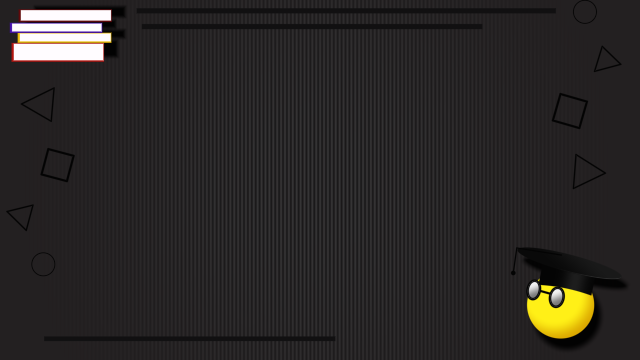
Reproduce this background procedurally as a WebGL 1 fragment shader.

```glsl
precision highp float;
// Dark pinstriped study backdrop: outlined shapes, bars, a book stack and a yellow ball in a graduation cap.
uniform vec2 u_resolution;

// Coordinates are percent of the canvas width, origin at the lower left.
const vec3 INK = vec3(0.012);
const vec3 BAR = vec3(0.065, 0.063, 0.067);
const vec3 PAPER = vec3(1.0, 0.99, 1.0);

mat2 rotation(float a) {
  return mat2(cos(a), -sin(a), sin(a), cos(a));
}

// Distance functions
float box(vec2 p, vec2 halfSize) {
  vec2 d = abs(p) - halfSize;
  return length(max(d, 0.0)) + min(max(d.x, d.y), 0.0);
}

float ellipse(vec2 p, vec2 radii) {
  float k = length(p / radii);
  return k * (k - 1.0) / max(length(p / (radii * radii)), 0.001);
}

float segment(vec2 p, vec2 a, vec2 b) {
  vec2 ab = b - a;
  return length(p - a - ab * clamp(dot(p - a, ab) / dot(ab, ab), 0.0, 1.0));
}

float triangleLine(vec2 p, vec2 a, vec2 b, vec2 c) {
  return min(segment(p, a, b), min(segment(p, b, c), segment(p, c, a)));
}

float squareLine(vec2 p, vec2 center, float halfSide, float angle) {
  return abs(box(rotation(angle) * (p - center), vec2(halfSide)));
}

float ringLine(vec2 p, vec2 center, float radius) {
  return abs(length(p - center) - radius);
}

// Coverage with a soft edge of the given width
float cover(float d, float soft) {
  return 1.0 - smoothstep(-0.5 * soft, 0.5 * soft, d);
}

vec3 backdrop(vec2 p) {
  float glow = 1.0 - smoothstep(4.0, 50.0, length((p - vec2(50.0, 27.0)) * vec2(1.0, 0.9)));
  float wave = cos(6.28318 * p.x / 0.61);
  vec3 base = vec3(0.137, 0.124, 0.128) + glow * vec3(0.018, 0.026, 0.026);
  return base + 0.055 * glow * wave;
}

vec3 bookShadow(vec3 col, vec2 p, vec2 center, vec2 halfSize) {
  float d = box(p - center - vec2(2.2, 0.55), halfSize);
  return mix(col, vec3(0.0), 0.95 * cover(d, 0.9));
}

vec3 book(vec3 col, vec2 p, vec2 center, vec2 halfSize, vec3 binding, float aa) {
  vec2 q = p - center;
  col = mix(col, binding, cover(box(q + vec2(0.12, 0.05), halfSize + vec2(0.22, 0.17)), aa));
  return mix(col, PAPER, cover(box(q, halfSize), aa));
}

vec3 lens(vec3 col, vec2 p, vec2 center, vec2 radii, float aa) {
  vec2 q = rotation(-0.18) * (p - center);
  float d = ellipse(q, radii);
  vec3 glass = vec3(mix(0.48, 0.95, smoothstep(-1.2, 1.1, q.y - 0.6 * q.x)));
  col = mix(col, glass, cover(d, aa));
  col = mix(col, INK, cover(abs(d) - 0.2, aa));
  return mix(col, vec3(0.5), 0.5 * cover(abs(d + 0.03) - 0.02, aa));
}

vec3 ball(vec3 col, vec2 p, vec2 center, float radius, float aa) {
  vec2 q = (p - center) / radius;
  col = mix(col, vec3(0.0), 0.95 * cover(length(p - center - vec2(1.0, -1.7)) - radius, 1.5));
  vec3 yellow = mix(vec3(1.0, 0.94, 0.09), vec3(0.86, 0.66, 0.0),
                    smoothstep(0.75, 1.35, length(q - vec2(-0.2, 0.28))));
  return mix(col, yellow, cover(length(p - center) - radius, aa));
}

vec3 cap(vec3 col, vec2 p, vec2 center, float aa) {
  vec2 q = rotation(-0.255) * (p - center);
  // Band below the board
  vec2 b = rotation(-0.2) * (p - center - vec2(-0.35, -2.3));
  b.y += 0.018 * b.x * b.x;
  vec3 cloth = vec3(0.015 + 0.1 * exp(-pow((b.x - 1.3) / 1.7, 2.0)));
  col = mix(col, cloth, cover(box(b, vec2(4.1, 1.5)) - 0.12, aa));
  // Board with a pale lower rim
  float d = ellipse(q, vec2(8.4, 1.35));
  vec3 top = vec3(mix(0.035, 0.1, smoothstep(-5.0, 7.0, q.x + 2.0 * q.y)));
  col = mix(col, top, cover(d, aa));
  float rim = cover(abs(d + 0.08) - 0.04, aa) * smoothstep(0.2, -0.5, q.y);
  col = mix(col, vec3(0.28), 0.6 * rim * smoothstep(-3.0, 6.0, q.x));
  // Cord and tassel
  vec2 corner = center + vec2(-8.25, 2.4);
  vec2 tip = center + vec2(-8.8, -1.5);
  float cord = min(segment(p, center + vec2(-1.3, 1.3), corner), segment(p, corner, tip)) - 0.1;
  return mix(col, INK, cover(min(cord, length(p - tip) - 0.36), aa));
}

void main() {
  float aa = 150.0 / u_resolution.x;
  vec2 p = gl_FragCoord.xy * 100.0 / u_resolution.x;
  vec3 col = backdrop(p);

  // Horizontal bars
  float bars = box(p - vec2(54.1, 54.56), vec2(32.75, 0.4));
  bars = min(bars, box(p - vec2(48.77, 52.1), vec2(26.6, 0.4)));
  bars = min(bars, box(p - vec2(29.65, 3.32), vec2(22.75, 0.36)));
  col = mix(col, BAR, cover(bars, aa));

  // Outlined shapes
  float thin = min(ringLine(p, vec2(91.4, 54.4), 1.8), ringLine(p, vec2(6.77, 14.95), 1.8)) - 0.06;
  float medium = triangleLine(p, vec2(1.1, 23.2), vec2(5.15, 24.2), vec2(4.1, 20.25));
  medium = min(medium, triangleLine(p, vec2(94.1, 49.0), vec2(97.0, 46.2), vec2(92.9, 45.1)));
  medium = min(medium, triangleLine(p, vec2(3.35, 40.0), vec2(8.45, 42.5), vec2(8.0, 37.3)));
  medium = min(medium, triangleLine(p, vec2(90.0, 32.1), vec2(94.6, 29.2), vec2(89.6, 26.8))) - 0.11;
  float bold = min(squareLine(p, vec2(9.0, 30.45), 2.05, -0.26),
                   squareLine(p, vec2(89.05, 38.9), 2.15, -0.28)) - 0.17;
  col = mix(col, INK, cover(min(thin, min(medium, bold)), aa));

  // Book stack
  vec2 b1 = vec2(10.3, 53.85), s1 = vec2(7.05, 0.82);
  vec2 b2 = vec2(8.88, 51.95), s2 = vec2(7.0, 0.62);
  vec2 b3 = vec2(10.2, 50.4), s3 = vec2(7.1, 0.62);
  vec2 b4 = vec2(9.15, 48.12), s4 = vec2(7.0, 1.3);
  col = bookShadow(col, p, b1, s1);
  col = bookShadow(col, p, b2, s2);
  col = bookShadow(col, p, b3, s3);
  col = bookShadow(col, p, b4, s4);
  col = book(col, p, b4, s4, vec3(0.7, 0.08, 0.06), aa);
  col = book(col, p, b3, s3, vec3(0.93, 0.74, 0.02), aa);
  col = book(col, p, b2, s2, vec3(0.27, 0.06, 0.68), aa);
  col = book(col, p, b1, s1, vec3(0.38, 0.03, 0.04), aa);

  // Ball, spectacles and cap
  vec2 capCenter = vec2(89.0, 15.1);
  vec2 shade = rotation(-0.255) * (p - capCenter - vec2(0.9, -1.5));
  col = mix(col, vec3(0.0), 0.9 * cover(ellipse(shade, vec2(8.3, 1.4)), 1.1));
  col = ball(col, p, vec2(87.6, 8.6), 5.25, aa);
  col = cap(col, p, capCenter, aa);
  col = mix(col, INK, cover(segment(p, vec2(84.4, 10.8), vec2(86.0, 10.35)) - 0.17, aa));
  col = lens(col, p, vec2(83.4, 10.95), vec2(0.95, 1.45), aa);
  col = lens(col, p, vec2(87.0, 9.8), vec2(1.05, 1.5), aa);

  gl_FragColor = vec4(col, 1.0);
}
```
